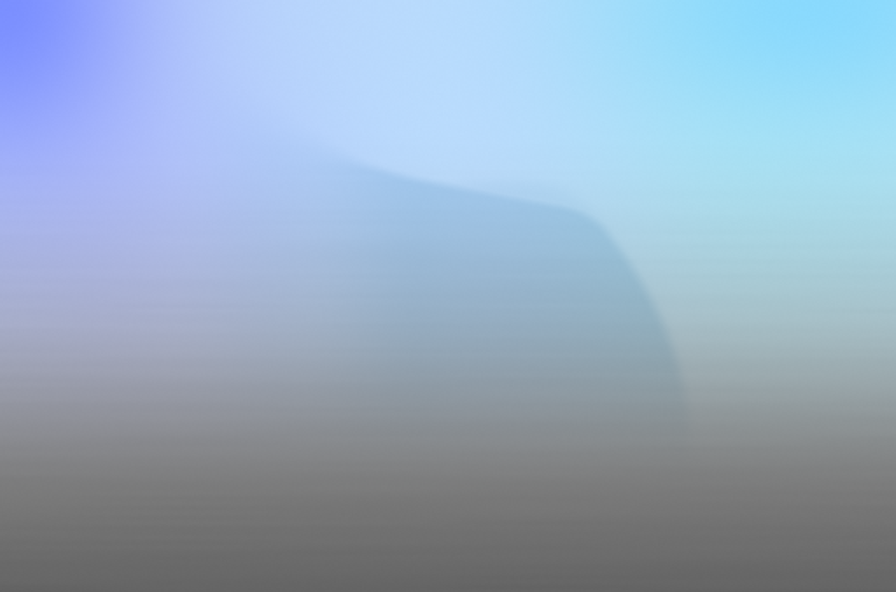
A WebGL 1 fragment shader for this background:

```glsl
precision highp float;
// A hazy sky sinking into grey: lavender to pale cyan across the top, with
// two corner glows and a soft blue hill-like veil in the middle.
// Built from gradients, Gaussian glows and smoothly joined edge curves.

uniform vec2 u_resolution;

#define FOG_START 0.20
#define FOG_END 0.86
#define VEIL_TINT vec3(0.87, 0.925, 0.955)
#define VEIL_SOFTNESS 0.011
#define LOBE_STRENGTH 0.32
#define BAND_COUNT 120.0
#define BAND_STRENGTH 0.010
#define GRAIN_STRENGTH 0.006

const vec3 LAVENDER = vec3(0.69, 0.745, 0.98);
const vec3 PALE_BLUE = vec3(0.73, 0.86, 0.99);
const vec3 PALE_CYAN = vec3(0.68, 0.89, 0.955);
const vec3 BLUE_GLOW = vec3(0.48, 0.56, 1.0);
const vec3 CYAN_GLOW = vec3(0.53, 0.85, 0.995);

float hash(vec2 p) {
  vec3 q = fract(vec3(p.xyx) * 0.1031);
  q += dot(q, q.yzx + 33.33);
  return fract((q.x + q.y) * q.z);
}

float valueNoise(vec2 p) {
  vec2 cell = floor(p);
  vec2 f = fract(p);
  f = f * f * (3.0 - 2.0 * f);
  float low = mix(hash(cell), hash(cell + vec2(1.0, 0.0)), f.x);
  float high = mix(hash(cell + vec2(0.0, 1.0)), hash(cell + 1.0), f.x);
  return mix(low, high, f.y);
}

float smoothMin(float a, float b, float k) {
  float h = max(k - abs(a - b), 0.0) / k;
  return min(a, b) - h * h * k * 0.25;
}

float glow(vec2 p, vec2 center, vec2 radius) {
  vec2 d = (p - center) / radius;
  return exp(-dot(d, d));
}

// Sky colour; p.y is the depth below the top edge.
vec3 sky(vec2 p) {
  vec3 color = mix(LAVENDER, PALE_BLUE, smoothstep(0.08, 0.52, p.x));
  color = mix(color, PALE_CYAN, smoothstep(0.50, 0.86, p.x));
  color = mix(color, PALE_BLUE, 0.4 * glow(p, vec2(0.36, 0.0), vec2(0.20, 0.22)));
  color = mix(color, BLUE_GLOW, glow(p, vec2(0.0), vec2(0.14, 0.25)));
  return mix(color, CYAN_GLOW, 0.95 * glow(p, vec2(0.91, 0.0), vec2(0.24, 0.20)));
}

// Coverage of the veil: a sloping crest, a curved right flank, a faint lobe.
float veil(vec2 p) {
  float fromPeak = p.x - 0.404;
  float crest = smoothMin(0.287 + 0.27 * fromPeak, 0.287 + 0.75 * fromPeak, 0.04);
  float rise = 0.75 - min(p.y, 0.75);
  float flank = 0.77 - 0.72 * rise * rise - p.x;
  float offCenter = p.x - 0.56;
  float lobeTop = 0.308 + 1.8 * offCenter * offCenter;

  float leftBlur = 1.0 - smoothstep(0.27, 0.43, p.x);
  float soft = VEIL_SOFTNESS + 0.06 * leftBlur;
  float body = smoothMin(p.y - crest, flank, 0.03);
  float lobe = smoothMin(p.y - lobeTop, flank, 0.03);
  float cover = smoothstep(-soft, soft, body);
  float lobeCover = smoothstep(-0.018, 0.018, lobe) * smoothstep(0.45, 0.54, p.x);
  cover = max(cover, LOBE_STRENGTH * lobeCover);

  float sideFade = 0.35 * smoothstep(0.18, 0.34, p.x) + 0.65 * smoothstep(0.32, 0.48, p.x);
  float lowFade = 1.0 - smoothstep(0.52, 0.82, p.y);
  return cover * sideFade * lowFade;
}

void main() {
  vec2 uv = gl_FragCoord.xy / u_resolution;
  vec2 p = vec2(uv.x, 1.0 - uv.y);

  // Grey haze thickens and darkens toward the bottom.
  vec3 haze = vec3(mix(0.62, 0.39, clamp((p.y - 0.55) / 0.45, 0.0, 1.0)));
  vec3 color = mix(sky(p), haze, smoothstep(FOG_START, FOG_END, p.y));
  color *= mix(vec3(1.0), VEIL_TINT, veil(p));

  // Faint horizontal streaks and a fine grain.
  float streak = valueNoise(vec2(p.x * 5.0, p.y * BAND_COUNT)) - 0.5;
  color += streak * BAND_STRENGTH * smoothstep(0.15, 0.45, p.y);
  color += (hash(floor(uv * vec2(512.0, 338.0))) - 0.5) * GRAIN_STRENGTH;

  gl_FragColor = vec4(clamp(color, 0.0, 1.0), 1.0);
}
```
